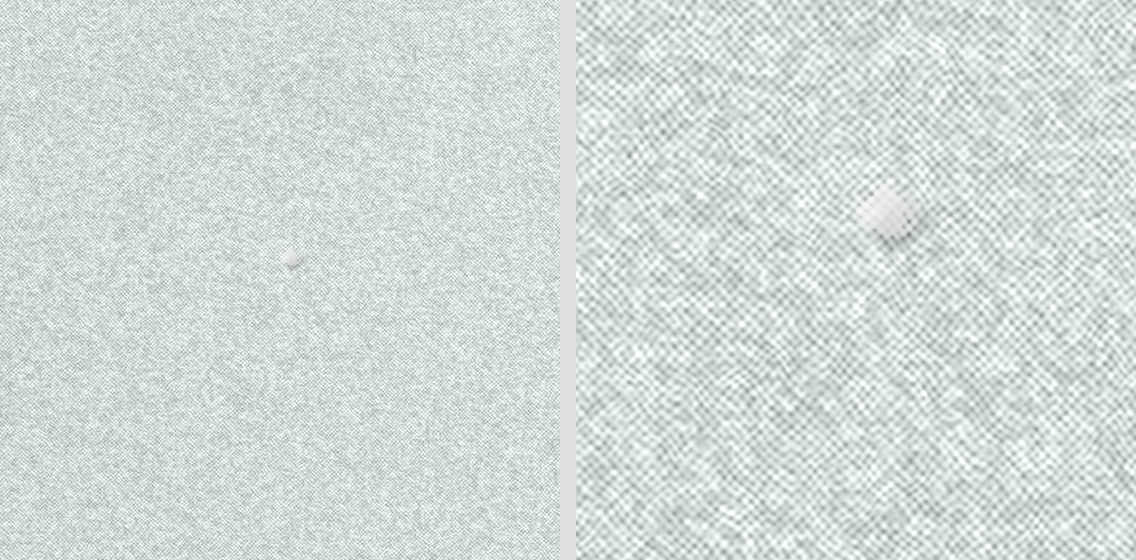
Left, the full canvas; right, a detail of the centre.
A Shadertoy shader for this texture:

```glsl
// Pale blue-grey woven cloth with one small raised pill near the middle.
// Two crossed diagonal waves form the weave; fine stretched value noise makes
// uneven threads and small tufts, and a lit, lumpy disc forms the pill.

float hash(vec2 p) {
    vec3 q = fract(vec3(p.xyx) * 0.1031);
    q += dot(q, q.yzx + 33.33);
    return fract((q.x + q.y) * q.z);
}

float noise(vec2 p) {
    vec2 cell = floor(p);
    vec2 f = fract(p);
    f = f * f * (3.0 - 2.0 * f);
    float low = mix(hash(cell), hash(cell + vec2(1, 0)), f.x);
    float high = mix(hash(cell + vec2(0, 1)), hash(cell + vec2(1, 1)), f.x);
    return mix(low, high, f.y);
}

// Brightness offset of the crossed threads, with dark pinholes between them
float weave(vec2 uv) {
    vec2 drift = vec2(noise(uv * 60.0), noise(uv * 60.0 + 71.0)) - 0.5;
    vec2 p = (uv + drift * 0.004) * 140.0 * 6.28318;
    float threads = 0.54 * cos(p.x + p.y) + 0.46 * cos(p.x - p.y);
    float pinholes = max(-threads, 0.0);
    float strength = 0.65 + 0.7 * noise(uv * 120.0 + 31.0);
    return strength * (0.095 * threads - 0.045 * (pinholes * pinholes - 0.12));
}

// Uneven yarn: small tufts, fine grain and faint horizontal streaks
float yarn(vec2 uv) {
    vec2 slanted = vec2(uv.x, uv.y + 0.25 * uv.x);
    float tufts = noise(slanted * vec2(135.0, 215.0) + 11.0) - 0.5;
    float grain = noise(uv * vec2(290.0, 340.0) + 47.0) - 0.5;
    float streaks = noise(uv * vec2(22.0, 110.0) + 5.0) - 0.5;
    return 0.105 * tufts + 0.17 * grain + 0.02 * streaks;
}

void mainImage(out vec4 fragColor, in vec2 fragCoord) {
    vec2 uv = fragCoord / iResolution.y;

    // Cloth, with slow changes of tone
    float tone = 0.848 + 0.015 * (noise(uv * 3.5 + 2.0) - 0.5);
    tone += 0.012 * (uv.x - 0.5) + 0.010 * (uv.y - 0.5);
    float threads = weave(uv);
    float light = tone + threads + yarn(uv);

    // Shadow under the pill, to the lower right
    vec2 d = uv - vec2(0.518, 0.540);
    float shadow = 1.0 - smoothstep(0.010, 0.019, length(d - vec2(0.004, -0.008)));
    light -= 0.14 * shadow;
    vec3 color = light + vec3(-0.022, 0.007, 0.005);

    // Pill, lit from the upper left and broken by the weave at its rim
    float radius = 0.0165 + 0.008 * (noise(uv * 110.0) - 0.5) + 0.02 * threads;
    float pill = 1.0 - smoothstep(radius - 0.005, radius + 0.002, length(d));
    float shade = 0.895 + 3.2 * dot(d, normalize(vec2(-0.4, 1.0)));
    shade += 0.07 * (noise(uv * 150.0 + 23.0) - 0.5) + 0.3 * threads;
    color = mix(color, shade + vec3(-0.002, 0.010, 0.003), pill);

    fragColor = vec4(clamp(color, 0.0, 1.0), 1.0);
}
```
